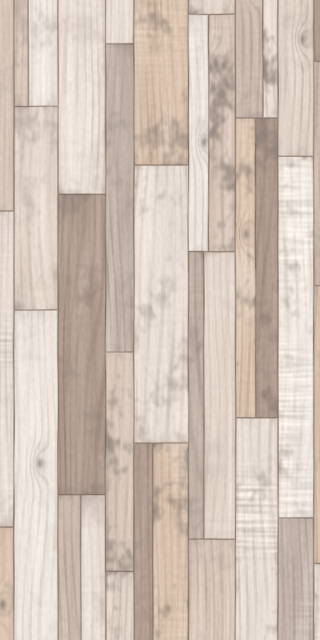
Give the GLSL for this texture, as a Shadertoy shader.

```glsl
// Whitewashed reclaimed planks: uneven columns are cut into boards at staggered
// joints, some boards are split lengthwise, and each one gets its own tone.
// Stretched gradient noise adds fibres, rings, knots, saw marks and grime.

const float COLUMNS = 7.4;        // columns across the canvas
const float COLUMN_JITTER = 0.5;
const float BOARD_LENGTH = 0.86;  // in canvas widths
const float JOINT_JITTER = 0.4;
const float SPLIT_SHARE = 0.45;   // share of boards made of two strips
const float KNOT_SHARE = 0.35;
const float SEAM_HALF = 0.0015;
const float RINGS = 38.0;
const float FIBRE = 0.034;
const float STREAK = 0.034;

const vec3 SEAM_COLOR = vec3(0.47, 0.39, 0.34);
const vec3 GRIME_COLOR = vec3(0.55, 0.50, 0.47);
const vec3 WASH_COLOR = vec3(0.95, 0.92, 0.89);
const vec3 TONES[8] = vec3[8](
    vec3(0.94, 0.91, 0.88), vec3(0.92, 0.875, 0.84),
    vec3(0.89, 0.835, 0.79), vec3(0.86, 0.77, 0.69),
    vec3(0.85, 0.78, 0.73), vec3(0.80, 0.73, 0.685),
    vec3(0.77, 0.71, 0.67), vec3(0.70, 0.62, 0.57));

vec2 hash2(vec2 cell) {
    uvec2 v = uvec2(ivec2(floor(cell))) * 1664525u + 1013904223u;
    for (int i = 0; i < 2; i++) {
        v.x += v.y * 1664525u;
        v.y += v.x * 1664525u;
        v ^= v >> 16u;
    }
    return vec2(v & 0xffffu) / 65535.0;
}

float corner(vec2 cell, vec2 offset) {
    return dot(hash2(cell) * 2.0 - 1.0, offset);
}

// Gradient noise, roughly -1 to 1
float noise(vec2 p) {
    vec2 i = floor(p), f = p - i;
    vec2 u = f * f * f * (f * (f * 6.0 - 15.0) + 10.0);
    vec2 e = vec2(1.0, 0.0);
    float low = mix(corner(i, f), corner(i + e, f - e), u.x);
    float high = mix(corner(i + e.yx, f - e.yx), corner(i + 1.0, f - 1.0), u.x);
    return 1.5 * mix(low, high, u.y);
}

float columnEdge(float i) {
    return (i + COLUMN_JITTER * hash2(vec2(i, 71.0)).x) / COLUMNS;
}

float jointHeight(float column, float row) {
    float stagger = fract(column * 0.41 + 0.15);
    return (row - stagger + JOINT_JITTER * hash2(vec2(column, row + 300.0)).y) * BOARD_LENGTH;
}

float seamLine(float d, float px) {
    return 1.0 - smoothstep(SEAM_HALF - px * 0.6, SEAM_HALF + px, d);
}

void mainImage(out vec4 fragColor, in vec2 fragCoord) {
    vec2 p = fragCoord / iResolution.x;
    float px = 1.0 / iResolution.x;
    vec2 w = p + 0.0016 * vec2(noise(p * vec2(2.0, 5.0)), noise(p * vec2(9.0, 2.0)));

    // Column, board and strip that hold this point
    float column = floor(w.x * COLUMNS);
    if (w.x < columnEdge(column)) column -= 1.0;
    float row = floor(w.y / BOARD_LENGTH + fract(column * 0.41 + 0.15));
    if (w.y < jointHeight(column, row)) row -= 1.0;
    vec2 lo = vec2(columnEdge(column), jointHeight(column, row));
    vec2 hi = vec2(columnEdge(column + 1.0), jointHeight(column, row + 1.0));
    vec2 cut = hash2(vec2(column, row) + 150.0);
    float side = 0.0;
    if (cut.x < SPLIT_SHARE && hi.x - lo.x > 0.1) {
        float middle = mix(lo.x, hi.x, mix(0.3, 0.65, cut.y));
        side = step(middle, w.x);
        if (side > 0.5) lo.x = middle; else hi.x = middle;
    }
    vec2 id = vec2(column * 2.0 + side, row);
    vec2 trait = hash2(id + 40.0);
    vec2 g = p + floor(hash2(id + 90.0) * 60.0);
    vec2 gap = min(w - lo, hi - w);

    // Board tone with long streaks and pale wash
    float tone = fract(column * 0.618 + row * 0.27 + side * 0.5 + 0.08);
    vec3 color = TONES[int(tone * 8.0)];
    color = mix(color, WASH_COLOR, 0.3 * smoothstep(0.0, 0.8, noise(g * vec2(13.0, 2.6))));
    color += STREAK * noise(g * vec2(20.0, 0.9));

    // Growth rings bending around an occasional knot
    vec2 spot = mix(lo, hi, 0.2 + 0.6 * hash2(id + 210.0));
    vec2 q = (p - spot) * vec2(1.0, 0.55) / 0.017;
    float r2 = dot(q, q);
    float knot = step(hash2(id + 260.0).x, KNOT_SHARE);
    float phase = p.x * RINGS + 1.9 * noise(g * vec2(6.0, 1.1)) + knot * 2.2 * exp(-r2 * 0.4);
    float ring = smoothstep(0.1, 1.0, sin(6.2832 * phase));
    float ringFade = 0.35 + 0.65 * smoothstep(-0.3, 0.5, noise(g * vec2(9.0, 3.0) + 5.0));
    color -= vec3(0.062, 0.068, 0.07) * ring * ringFade;
    color = mix(color, GRIME_COLOR, knot * (0.55 * exp(-r2 * 5.0) + 0.2 * exp(-r2 * 0.6)));

    // Fine fibres and pores
    color += FIBRE * (noise(g * vec2(105.0, 5.0)) + 0.8 * noise(g * vec2(48.0, 2.2)));
    color += 0.022 * noise(g * vec2(120.0, 55.0));

    // Saw marks across the grain
    float sawMask = smoothstep(-0.2, 0.5, noise(g * vec2(4.0, 3.2) + 9.0));
    color += mix(0.02, 0.15, pow(trait.y, 4.0)) * sawMask * noise(g * vec2(7.0, 85.0));

    // Grey grime in worn patches and at the board ends
    float patches = noise(g * vec2(8.0, 6.0)) + 0.55 * noise(g * vec2(26.0, 22.0))
        + 0.4 * noise(g * vec2(60.0, 38.0));
    float grime = mix(0.13, 0.8, pow(trait.x, 4.0)) * smoothstep(0.0, 1.0, patches);
    grime += 0.35 * exp(-gap.y / 0.022) * smoothstep(-0.6, 0.7, patches);
    grime += 0.18 * exp(-gap.x / 0.004);
    color = mix(color, GRIME_COLOR, clamp(grime, 0.0, 0.9));

    // Uneven dark seams
    float wear = 0.62 + 0.3 * noise(p * vec2(11.0, 7.0));
    float seam = max(seamLine(gap.x, px), seamLine(gap.y, px));
    color = mix(color, SEAM_COLOR, seam * wear);

    fragColor = vec4(clamp(color, 0.0, 1.0), 1.0);
}
```
